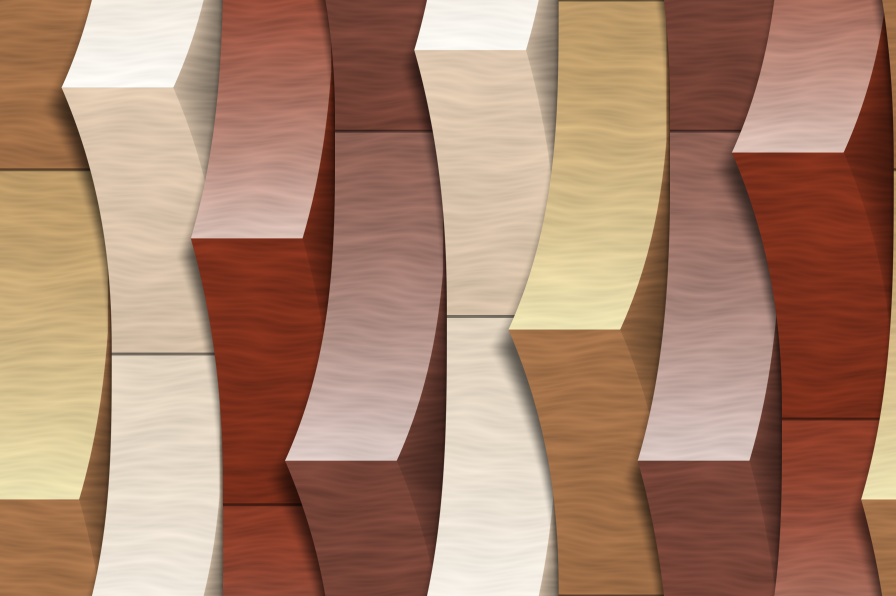
Give the GLSL for this pattern, as a WebGL 1 fragment shader.

```glsl
precision highp float;
uniform vec2 u_resolution;

const float COLUMNS = 8.02;     // planks across the canvas
const float UNDERSIDE = 0.447;  // part of the vertical period below the tip

float pick(vec4 values, float index) {
    return dot(values, step(abs(vec4(0.0, 1.0, 2.0, 3.0) - index), vec4(0.5)));
}

vec2 hash2(vec2 p) {
    return fract(sin(vec2(dot(p, vec2(127.1, 311.7)), dot(p, vec2(269.5, 183.3)))) * 4375.85);
}

float cellular(vec2 p) {
    vec2 cell = floor(p);
    float nearest = 2.0;
    for (int j = -1; j <= 1; j++) {
        for (int i = -1; i <= 1; i++) {
            vec2 c = cell + vec2(float(i), float(j));
            nearest = min(nearest, distance(p, c + hash2(c)));
        }
    }
    return nearest;
}

// Fine horizontal fibres, bent gently by layered sines
float woodGrain(vec2 p, float id) {
    p.y += 0.006 * sin(p.x * 3.1 + id * 2.0 + 9.0 * p.y) + 0.003 * sin(p.x * 7.3 + p.y * 31.0);
    float fine = cellular(vec2(p.x * 2.2, p.y * 115.0) + id * 17.0);
    float broad = cellular(vec2(p.x * 0.8, p.y * 37.0) + id * 29.0);
    return 0.6 * fine + 0.5 * broad - 0.52;
}

// Height of the overhanging tip, measured from the top
float tipHeight(float id) {
    return id < 4.0 ? pick(vec4(0.838, 0.147, 0.400, 0.773), id)
                    : pick(vec4(0.084, 0.553, 0.773, 0.256), id - 4.0);
}

// Four woods, with each pair swapped in the second half
float woodKind(float id) {
    return id < 4.0 ? id : id - 3.0 - 2.0 * mod(id, 2.0);
}

vec3 woodColour(vec3 gold, vec3 cream, vec3 red, vec3 mauve, float kind) {
    return kind < 0.5 ? gold : kind < 1.5 ? cream : kind < 2.5 ? red : mauve;
}

vec3 undersideColour(float id) {
    return woodColour(vec3(0.65, 0.45, 0.29), vec3(0.88, 0.79, 0.69),
                      vec3(0.50, 0.19, 0.11), vec3(0.47, 0.27, 0.22), woodKind(id));
}

vec3 seamColour(float id) {
    return woodColour(vec3(0.75, 0.61, 0.41), vec3(0.89, 0.83, 0.75),
                      vec3(0.54, 0.23, 0.15), vec3(0.56, 0.38, 0.33), woodKind(id));
}

vec3 tipColour(float id) {
    return woodColour(vec3(0.94, 0.90, 0.71), vec3(0.99, 0.98, 0.96),
                      vec3(0.86, 0.76, 0.72), vec3(0.87, 0.80, 0.78), woodKind(id));
}

float belowTip(float id, float y) {
    return fract(y - tipHeight(id));
}

// Leftward bulge of a plank, in column widths
float bulge(float id, float y) {
    float h = belowTip(id, y);
    float reach = mix(0.292, 0.449, mod(id, 2.0));
    float under = pow(max(1.0 - h / UNDERSIDE, 0.0), 2.3);
    float lit = pow(max((h - UNDERSIDE) / (1.0 - UNDERSIDE), 0.0), 3.0);
    return reach * (under + lit);
}

vec3 plankFace(float id, float y, float soft) {
    float h = belowTip(id, y);
    float fromTip = h > 0.5 ? h - 1.0 : h;
    float t = h < 0.02 ? 1.0 : clamp((h - UNDERSIDE) / (1.0 - UNDERSIDE), 0.0, 1.0);
    float lit = max(1.0 - smoothstep(-soft, soft, fromTip),
                    smoothstep(UNDERSIDE - soft, UNDERSIDE + soft, h) * step(h, 0.5));
    vec3 under = undersideColour(id) * (1.0 - 0.05 * h / UNDERSIDE);
    vec3 top = mix(seamColour(id), tipColour(id), pow(t, 1.6));
    float seam = 1.0 - smoothstep(0.0015, 0.0015 + 1.5 * soft, abs(h - UNDERSIDE));
    return mix(under, top, lit) * (1.0 - 0.45 * seam);
}

vec3 grained(vec3 colour, vec2 p, float id) {
    float luma = dot(colour, vec3(0.3, 0.6, 0.1));
    return colour * (1.0 + mix(0.42, 0.06, luma) * woodGrain(p, id));
}

void main() {
    vec2 uv = gl_FragCoord.xy / u_resolution;
    vec2 p = vec2(uv.x * COLUMNS, 1.0 - uv.y);
    vec2 soft = vec2(COLUMNS, 1.0) / u_resolution * 0.75;
    float id = mod(floor(p.x), 8.0);
    float nextId = mod(id + 1.0, 8.0);
    float x = fract(p.x);

    // Front face, then the receding side wall
    float depth = max(bulge(id, p.y), 0.035);
    float edge = 1.0 - depth;
    float wall = clamp((x - edge) / depth, 0.0, 1.0);
    vec3 side = undersideColour(id) * mix(0.88, 0.52, wall);
    vec3 colour = mix(plankFace(id, p.y, soft.y), side, smoothstep(-soft.x, soft.x, x - edge));
    colour = grained(colour, p, id);

    // Shadow dropped by the plank on the right
    float caster = bulge(nextId, p.y - 0.03);
    float spread = 0.05 + 0.35 * caster;
    float shade = smoothstep(-spread, 0.06, x - 1.0 + caster);
    colour *= 1.0 - 0.6 * shade;

    // The right plank overlaps this one
    float cover = smoothstep(-soft.x, soft.x, x - 1.0 + bulge(nextId, p.y));
    vec3 overlap = grained(plankFace(nextId, p.y, soft.y), p, nextId);
    gl_FragColor = vec4(mix(colour, overlap, cover), 1.0);
}
```
